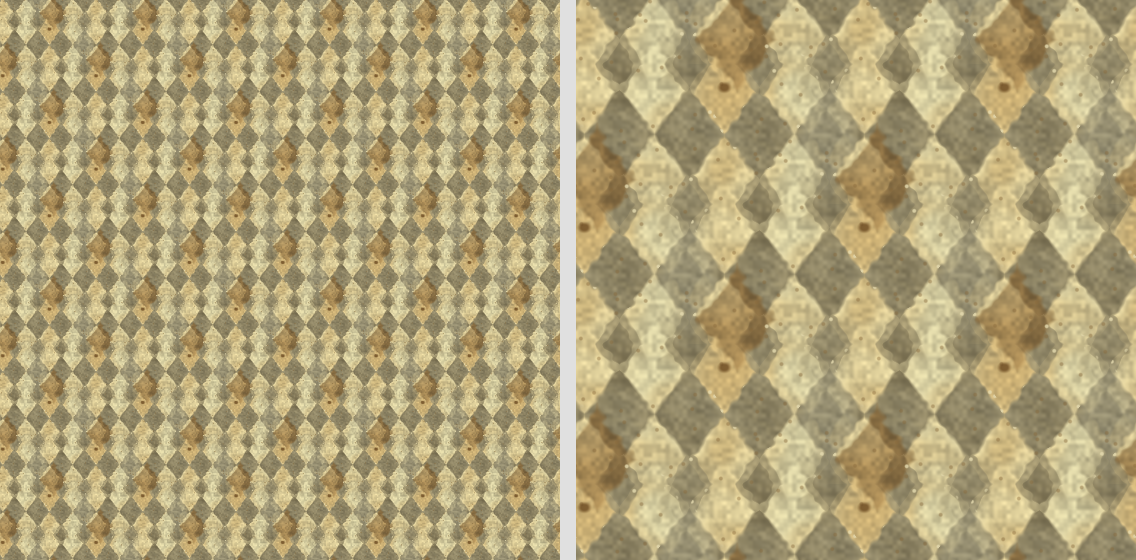
Left: the whole. Right: its middle third, enlarged.
Write a three.js fragment shader that draws this pattern.

```glsl
// Aged harlequin paper: bands of cream and grey-green diamonds, half-dropped
// and overlapping, chained into vertical stripes by translucent bridges, with
// a rust stain per repeat. Noise lives on a lattice that wraps with the repeat.
varying vec2 vUv;

const float REPEATS = 6.0;                 // motifs across and down
const vec2 DIAMOND = vec2(0.25, 1.0 / 3.0); // diamond size within a motif
const vec2 BRIDGE = vec2(0.085, 0.125);    // half size of diamonds on the seams
const vec2 STAIN_AT = vec2(0.53, 0.6875);  // stain hole within a motif
const float ROW_DROP = 0.1667;             // dark row below the hole
const float FADED_COLUMN = 0.365;          // column where bands overlap most
const float SOFT = 0.04;                   // edge softness of a diamond
const float TEAR = 0.08;                   // raggedness of diamond edges
const float GRAIN = 0.21;
const vec3 CREAM = vec3(0.88, 0.82, 0.61);
const vec3 PALE_GREEN = vec3(0.85, 0.82, 0.64);
const vec3 TAN = vec3(0.78, 0.69, 0.47);
const vec3 OLIVE = vec3(0.51, 0.465, 0.335);
const vec3 SLATE = vec3(0.60, 0.57, 0.45);
const vec3 ORANGE = vec3(0.82, 0.68, 0.42);
const vec3 RUST = vec3(0.53, 0.41, 0.23);
const vec3 HOLE = vec3(0.38, 0.25, 0.10);
const vec3 FLECK = vec3(0.90, 0.86, 0.69);
const float TAU = 6.2831853;

// Offset from the centre of the half-drop copy in this row.
vec2 halfDrop(vec2 p) {
  float row = floor(p.y * 2.0 + 0.5);
  p -= 0.5 * row;
  p.x -= floor(p.x + 0.5);
  return p;
}

// Hash of a lattice cell, n (even) cells per motif.
vec2 hashCell(vec2 cell, float n) {
  cell -= floor(cell.y / (n * 0.5)) * n * 0.5;
  cell.x = mod(cell.x, n);
  vec2 k = vec2(dot(cell, vec2(12.99, 78.23)), dot(cell, vec2(39.35, 11.14)));
  return fract(sin(k + n) * 4375.85);
}

float valueNoise(vec2 p, float n) {
  vec2 cell = floor(p * n);
  vec2 f = fract(p * n);
  f = f * f * (3.0 - 2.0 * f);
  float low = mix(hashCell(cell, n).x, hashCell(cell + vec2(1.0, 0.0), n).x, f.x);
  float high = mix(hashCell(cell + vec2(0.0, 1.0), n).x, hashCell(cell + 1.0, n).x, f.x);
  return mix(low, high, f.y);
}

// Cellular noise: distance to the nearest point and that point's id.
vec2 cellular(vec2 p, float n) {
  vec2 best = vec2(8.0, 0.0);
  for (int j = -1; j <= 1; j++) {
    for (int i = -1; i <= 1; i++) {
      vec2 cell = floor(p * n) + vec2(float(i), float(j));
      vec2 rnd = hashCell(cell, n);
      float d = length(cell + 0.1 + 0.8 * rnd - p * n);
      if (d < best.x) best = vec2(d, fract(rnd.x * 17.0 + rnd.y * 5.0));
    }
  }
  return best;
}

// Positive inside dark diamonds, negative inside light ones.
float harlequin(vec2 p) {
  vec2 q = abs(fract(p / DIAMOND + vec2(0.0, 0.5)) - 0.5);
  return 0.5 - q.x - q.y;
}

void main() {
  vec2 p = vUv * REPEATS - STAIN_AT;
  float broad = valueNoise(p, 8.0);
  float medium = valueNoise(p, 20.0);
  float fine = valueNoise(p, 64.0);
  float tear = TEAR * (valueNoise(p, 40.0) - 0.5);

  // Bands of diamonds, overlapping widely in the faded columns
  vec2 m = p + vec2(0.0, ROW_DROP);
  float column = 0.5 + 0.5 * cos(2.0 * TAU * (p.x - FADED_COLUMN));
  float overlap = mix(0.05, 0.2, column);
  float band = floor(m.y * 2.0 + 0.5);
  float dark = 0.0, rim = 0.0, total = 0.0;
  for (int k = -1; k <= 1; k++) {
    float y = m.y - 0.5 * (band + float(k));
    float reach = abs(y) + 0.10 * (medium - 0.5);
    float weight = 1.0 - smoothstep(0.25 - overlap, 0.25 + overlap, reach);
    float edge = harlequin(vec2(m.x, y)) + tear;
    dark += weight * smoothstep(-SOFT, SOFT, edge);
    rim += weight * smoothstep(0.08, 0.0, abs(edge + 0.04));
    total += weight;
  }
  dark /= total;
  rim /= total;

  // Translucent diamonds bridging the seams down each dark column
  vec2 b = vec2(fract(m.x * 4.0) - 0.5, fract(m.y * 2.0) - 0.5) / vec2(4.0, 2.0);
  b = abs(b) / BRIDGE;
  float bridge = smoothstep(1.0 + 2.0 * SOFT, 1.0 - 2.0 * SOFT, b.x + b.y + 3.0 * tear);
  dark = max(dark, bridge * (0.55 + 0.3 * broad));

  // Faded patch with smaller ghost diamonds
  vec2 g = halfDrop(m - vec2(FADED_COLUMN, 0.0));
  float faded = smoothstep(1.1, 0.5, length(g / vec2(0.15, 0.25)) + 0.3 * (medium - 0.5));
  float ghost = smoothstep(-SOFT, SOFT, 0.5 * harlequin(g * 2.0 + vec2(0.125, 0.0)) + tear);
  dark = mix(dark, 0.7 * dark + 0.35 * ghost, faded);

  // Paper tints, shifting from warm to green by column, with tan mottling
  float green = 0.5 - 0.5 * cos(2.0 * TAU * (p.x - 0.02));
  vec3 light = mix(CREAM, PALE_GREEN, green);
  float mottle = 0.6 * broad + 0.4 * valueNoise(p + 0.3, 14.0);
  light = mix(light, TAN, smoothstep(0.3, 0.75, mottle) * (0.9 - 0.35 * green));
  light += 0.03 * rim;
  float weave = 0.012 * sin(TAU * (12.0 * p.x + 20.0 * p.y) + 4.0 * medium);
  vec3 shade = mix(OLIVE, SLATE, max(faded, 0.7 * broad)) * (0.92 + 0.16 * medium) + weave;

  // Rust stain: warm glow, torn brown diamond above it
  float glow = smoothstep(0.25, 0.04, length(halfDrop(p - vec2(0.01, 0.03)) * vec2(1.3, 1.0)));
  light = mix(light, ORANGE, 0.55 * glow);
  vec3 color = mix(light, shade, dark);
  vec2 s = abs(halfDrop(p - vec2(0.045, 0.17))) / vec2(0.14, 0.18);
  float stain = smoothstep(1.08, 0.88, s.x + s.y + 3.0 * tear);
  color = mix(color, RUST * (0.85 + 0.3 * medium), stain * (0.6 + 0.2 * dark));

  // Grain, brown specks and sparse pale flecks along torn edges
  color *= 1.0 + GRAIN * (fine - 0.5);
  vec2 spot = cellular(p, 24.0);
  float speck = smoothstep(0.24, 0.08, spot.x);
  color = mix(color, RUST, 0.45 * speck * step(spot.y, 0.14));
  float nearEdge = smoothstep(0.45, 0.65, broad) * smoothstep(0.1, 0.4, rim);
  color = mix(color, FLECK, 0.8 * speck * step(0.6, spot.y) * nearEdge);

  // Hole in the stain
  float hole = smoothstep(0.024, 0.008, length(halfDrop(p) * vec2(0.8, 1.0)));
  color = mix(color, HOLE, 0.75 * hole);

  gl_FragColor = vec4(color, 1.0);
}
```
